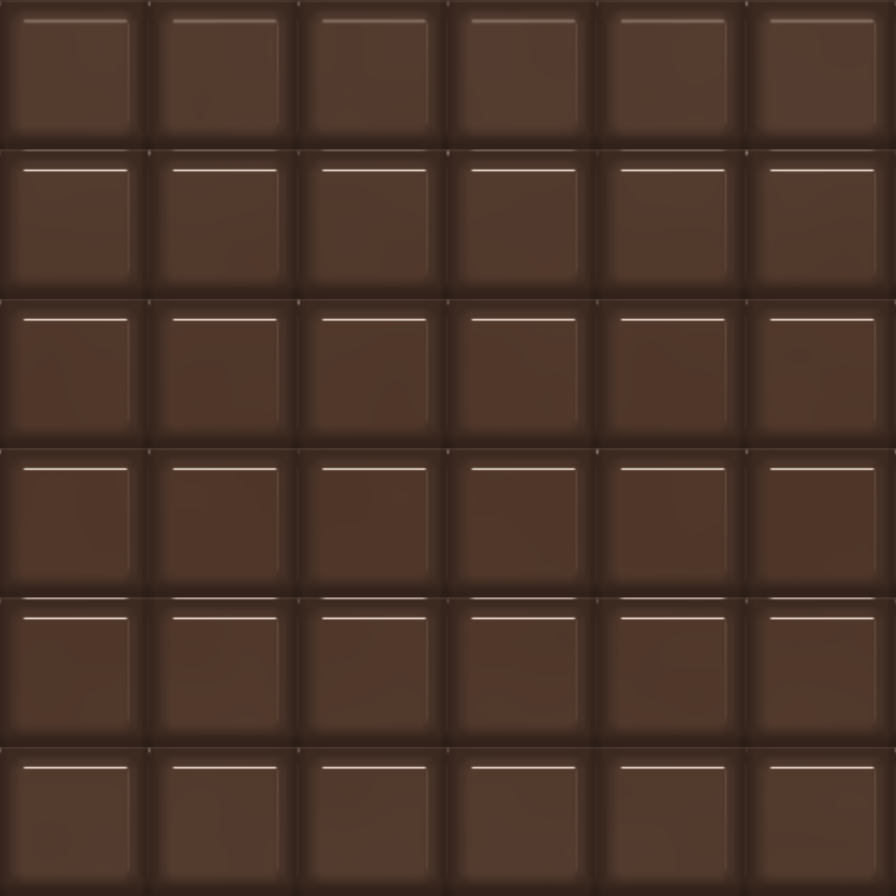
Give the GLSL for this pattern, as a WebGL 1 fragment shader.

```glsl
precision highp float;
// Chocolate bar: six by six bevelled squares with thin glossy glints.

uniform vec2 u_resolution;

float hash(vec2 p) {
    vec3 h = fract(vec3(p.xyx) * 0.1031);
    h += dot(h, h.yzx + 33.33);
    return fract((h.x + h.y) * h.z);
}

// Value noise that wraps after a whole number of lattice cells
float wrapNoise(vec2 p, float period) {
    vec2 i = floor(p);
    vec2 f = fract(p);
    f = f * f * (3.0 - 2.0 * f);
    vec2 a = mod(i, period);
    vec2 b = mod(i + 1.0, period);
    return mix(mix(hash(a), hash(vec2(b.x, a.y)), f.x),
               mix(hash(vec2(a.x, b.y)), hash(b), f.x), f.y);
}

float roundedBox(vec2 p, vec2 halfSize, float radius) {
    vec2 d = abs(p) - halfSize + radius;
    return length(max(d, 0.0)) + min(max(d.x, d.y), 0.0) - radius;
}

// Soft line centred on c
float ridge(float x, float c, float width) {
    float t = (x - c) / width;
    return exp(-t * t);
}

// Soft-ended interval from a to b
float span(float x, float a, float b, float soft) {
    return smoothstep(a - soft, a + soft, x) * (1.0 - smoothstep(b - soft, b + soft, x));
}

void main() {
    vec2 uv = gl_FragCoord.xy / u_resolution;
    vec2 cell = floor(uv * 6.0);
    vec2 q = fract(uv * 6.0);
    float variation = hash(cell + 7.0);

    // Face colour with a slow change of light over the bar
    float light = cos(6.2832 * (uv.y - 0.93));
    vec3 face = vec3(0.318, 0.222, 0.172) + vec3(0.008, 0.010, 0.011) * light;
    face += 0.005 * (variation - 0.5) + 0.008 * (wrapNoise(uv * 18.0, 18.0) - 0.5);

    // Sloping sides down into the groove, darkest below each square
    float d = roundedBox(q - vec2(0.49, 0.505), vec2(0.35, 0.355), 0.04);
    vec3 col = mix(face, vec3(0.235, 0.162, 0.126), smoothstep(-0.02, 0.10, d));
    col *= 1.0 - 0.17 * (1.0 - smoothstep(0.02, 0.11, q.y));
    col *= 1.0 - 0.14 * smoothstep(0.93, 0.98, q.x);
    col *= 1.0 - 0.10 * (1.0 - smoothstep(0.0, 0.06, q.x));

    // Rounded shoulders catch a little light
    float alongX = span(q.x, 0.12, 0.88, 0.05);
    float alongY = span(q.y, 0.12, 0.88, 0.05);
    col += 0.020 * ridge(q.y, 0.91, 0.025) * alongX;
    col += 0.018 * ridge(q.x, 0.905, 0.020) * alongY;
    col += 0.012 * ridge(q.x, 0.085, 0.025) * alongY;

    // Upper glint, dull and wide in the top row
    float dull = step(4.5, cell.y);
    float glint = ridge(q.y, 0.859, mix(0.008, 0.014, dull)) * span(q.x, 0.16, 0.85, 0.015);
    col = mix(col, vec3(0.91, 0.84, 0.80), glint * mix(0.93, 0.30, dull));

    // Faint edge on the right, fading towards the bottom
    float sideEdge = ridge(q.x, 0.860, 0.009) * span(q.y, 0.18, 0.85, 0.03);
    col += vec3(0.075, 0.070, 0.065) * sideEdge * mix(0.55, 1.0, q.y);

    // Seams between squares: one row gleams, another half as much
    float gleam = 0.10 + 0.65 * ridge(cell.y, 1.0, 0.3) + 0.22 * ridge(cell.y, 4.0, 0.3);
    float seam = ridge(q.y, 0.993, 0.008);
    col = mix(col, vec3(0.85, 0.77, 0.72), seam * mix(0.08, gleam, span(q.x, 0.16, 0.85, 0.03)));
    col += 0.030 * ridge(q.x, 0.993, 0.008) * alongY;

    // Small sparks where the grooves cross, wrapped over the edges
    vec2 corner = mod(floor(uv * 6.0 + 0.5), 6.0);
    vec2 offset = fract(uv * 6.0 + 0.5) - vec2(0.5, 0.475);
    float spark = ridge(offset.x, 0.0, 0.010) * ridge(offset.y, 0.0, 0.016);
    col += 0.35 * hash(corner + 19.0) * spark;

    gl_FragColor = vec4(col, 1.0);
}
```
